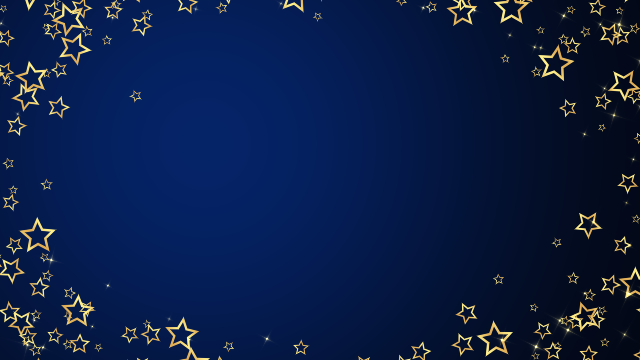
A Shadertoy shader for this background:

```glsl
#define GLOW_CENTRE vec2(0.32, 0.60)
#define GLOW_RADIUS 0.76
#define CORE_BLUE vec3(0.018, 0.138, 0.405)
#define EDGE_BLUE vec3(0.010, 0.032, 0.090)
#define PALE_GOLD vec3(1.00, 0.94, 0.55)
#define DEEP_GOLD vec3(0.88, 0.68, 0.34)
#define INNER_RATIO 0.48
#define STROKE 0.075
#define STAR_DENSITY 0.85
#define SPARKLE_CELL 0.10

const float PI = 3.14159;

vec3 hash3(vec2 cell, float seed) {
    vec3 h = fract(vec3(cell, seed) * vec3(0.1031, 0.1030, 0.0973) + 0.173);
    h += dot(h, h.yxz + 33.33);
    return fract((h.xxy + h.yxx) * h.zyx);
}

vec2 rotate(vec2 p, float angle) {
    float c = cos(angle), s = sin(angle);
    return vec2(c * p.x - s * p.y, s * p.x + c * p.y);
}

// Rises from the empty middle towards the corners
float borderMask(vec2 centre, float aspect) {
    vec2 q = 2.0 * centre / vec2(aspect, 1.0) - 1.0;
    return smoothstep(0.72, 1.22, length(q));
}

// Distance to the outline of a five-pointed star of unit radius
float starOutline(vec2 p) {
    float sector = PI / 5.0;
    float angle = mod(atan(p.x, p.y) + sector, 2.0 * sector) - sector;
    vec2 folded = length(p) * vec2(abs(sin(angle)), cos(angle));
    vec2 tip = vec2(0.0, 1.0);
    vec2 side = normalize(INNER_RATIO * vec2(sin(sector), cos(sector)) - tip);
    return abs(dot(folded - tip, vec2(-side.y, side.x)));
}

// One scattered layer of gold outlines, painted over the colour
vec3 paintStars(vec3 color, vec2 p, float aspect, float cellSize, vec2 radii, float seed) {
    vec2 base = floor(p / cellSize);
    float pixel = 1.0 / iResolution.y;
    for (int k = 0; k < 9; k++) {
        vec2 cell = base + vec2(k % 3, k / 3) - 1.0;
        vec3 place = hash3(cell, seed);
        vec3 look = hash3(cell, seed + 17.0);
        vec2 centre = (cell + 0.1 + 0.8 * place.xy) * cellSize;
        float chance = borderMask(centre, aspect) * STAR_DENSITY;
        chance *= mix(1.0, 0.6, centre.x / aspect);
        if (place.z > chance) continue;

        float radius = mix(radii.x, radii.y, look.x);
        vec2 local = rotate((p - centre) / radius, (look.y - 0.5) * 1.2);
        float d = (starOutline(local) - STROKE) * radius;
        float cover = 1.0 - smoothstep(-0.6 * pixel, 0.6 * pixel, d);
        float sheen = 0.5 + 0.5 * sin(2.5 * local.x + 2.0 * local.y + 6.0 * look.z);
        color = mix(color, mix(DEEP_GOLD, PALE_GOLD, sheen), cover);
    }
    return color;
}

// Four-armed glints with a soft core; most are tiny
float sparkles(vec2 p, float aspect) {
    vec2 base = floor(p / SPARKLE_CELL);
    float light = 0.0;
    for (int k = 0; k < 9; k++) {
        vec2 cell = base + vec2(k % 3, k / 3) - 1.0;
        vec3 place = hash3(cell, 71.0);
        vec3 look = hash3(cell, 93.0);
        vec2 centre = (cell + place.xy) * SPARKLE_CELL;
        float chance = borderMask(centre, aspect) * mix(0.5, 1.0, centre.x / aspect);
        if (place.z > chance) continue;

        float size = mix(0.004, 0.016, look.x * look.x * look.x);
        float thin = max(0.07 * size, 0.5 / iResolution.y);
        vec2 local = rotate(p - centre, 0.25 + 0.3 * look.y);
        vec2 a = abs(local);
        float arms = exp(-a.x / size - a.y / thin) + exp(-a.y / size - a.x / thin);
        float r = length(local) / size;
        float core = exp(-16.0 * r * r) + 0.16 * exp(-1.2 * r * r);
        light += (0.8 * arms + core) * mix(0.5, 1.0, look.z);
    }
    return light;
}

void mainImage(out vec4 fragColor, in vec2 fragCoord) {
    vec2 uv = fragCoord / iResolution.xy;
    float aspect = iResolution.x / iResolution.y;
    vec2 p = vec2(uv.x * aspect, uv.y);

    // Night sky gradient
    float reach = length((uv - GLOW_CENTRE) * vec2(1.0, 1.0 / aspect));
    vec3 color = mix(CORE_BLUE, EDGE_BLUE, smoothstep(0.0, GLOW_RADIUS, reach));

    // Small, medium and large stars
    color = paintStars(color, p, aspect, 0.085, vec2(0.009, 0.015), 5.0);
    color = paintStars(color, p, aspect, 0.095, vec2(0.019, 0.028), 23.0);
    color = paintStars(color, p, aspect, 0.150, vec2(0.032, 0.046), 41.0);

    // Glints on top
    color += PALE_GOLD * sparkles(p, aspect) * (1.0 - 0.6 * color);
    fragColor = vec4(clamp(color, 0.0, 1.0), 1.0);
}
```
